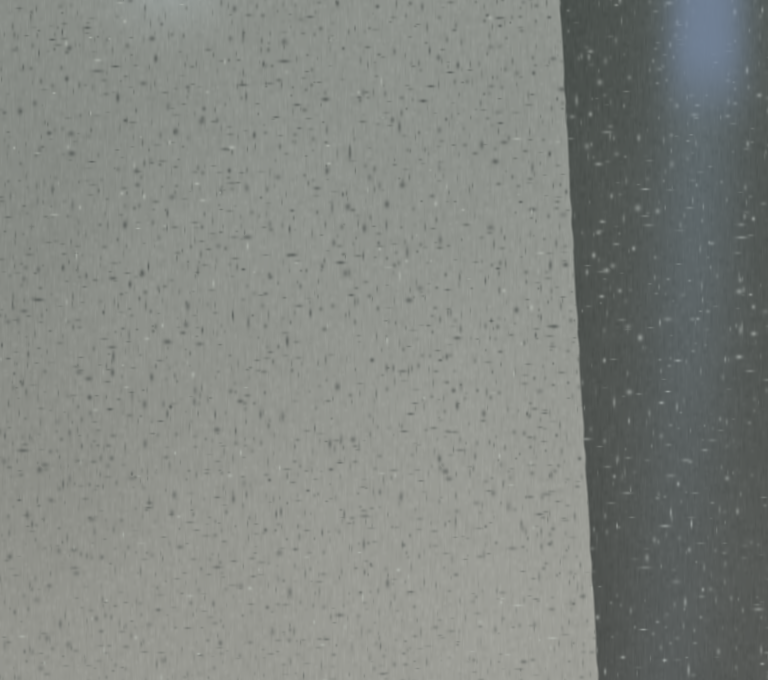
A Shadertoy shader for this texture:

```glsl
// Speckled pale stone floor beside a dark polished border with a soft blue reflection.

vec3 hash3(vec2 cell, float seed) {
    vec3 q = fract(vec3(cell.xyx + seed) * vec3(0.1031, 0.1030, 0.0973));
    q += dot(q, q.yxz + 33.33);
    return fract((q.xxy + q.yzz) * q.zyx);
}

// Cellular flecks: jittered soft grains, each stretched at random along x or y.
float flecks(vec2 p, vec2 frequency, float density, float radius, float seed) {
    vec2 g = p * frequency;
    vec2 home = floor(g);
    float cover = 0.0;
    for (int j = -1; j <= 1; j++)
    for (int i = -1; i <= 1; i++) {
        vec2 cell = home + vec2(i, j);
        vec3 place = hash3(cell, seed);
        vec3 form = hash3(cell, seed + 47.0);
        float stretch = exp2((form.x - 0.5) * 1.8);
        vec2 size = radius * mix(0.65, 1.3, form.y) * vec2(stretch, 1.0 / stretch);
        vec2 d = (g - cell - place.xy) / size;
        float strength = step(place.z, density) * mix(0.35, 1.0, form.z);
        cover = max(cover, strength * exp(-dot(d, d)));
    }
    return cover;
}

// Broad, slow unevenness from layered sines, about -1 to 1.
float mottling(vec2 p) {
    float a = sin(p.x * 9.0 + 2.0 * sin(p.y * 6.0));
    float b = sin(p.y * 13.0 + 1.7 * sin(p.x * 11.0 + 1.0));
    float c = sin(p.x * 27.0 - p.y * 19.0 + 2.0 * sin(p.y * 23.0));
    return a * 0.45 + b * 0.35 + c * 0.2;
}

// Fine upright brush grain, centred near zero.
float brushGrain(vec2 p, float seed) {
    float pale = flecks(p, vec2(170.0, 62.0), 0.75, 0.42, seed);
    float dark = flecks(p, vec2(150.0, 54.0), 0.75, 0.42, seed + 19.0);
    return pale - dark;
}

float glow(vec2 uv, vec2 centre, vec2 size) {
    vec2 d = (uv - centre) / size;
    return exp(-dot(d, d));
}

vec3 paleStone(vec2 uv, vec2 p) {
    vec3 top = vec3(0.535, 0.552, 0.530);
    vec3 bottom = vec3(0.588, 0.592, 0.566);
    vec3 color = mix(bottom, top, smoothstep(0.0, 0.9, uv.y));
    color += 0.024 * smoothstep(0.0, 0.65, uv.x);
    color -= 0.025 * glow(uv, vec2(0.0, 0.35), vec2(0.18, 0.35));
    color += vec3(0.05, 0.06, 0.07) * glow(uv, vec2(0.22, 1.02), vec2(0.07, 0.06));
    color += 0.007 * mottling(p) + 0.024 * brushGrain(p, 5.0);

    float contrast = mix(0.65, 1.0, smoothstep(0.0, 0.65, uv.y));
    float small = flecks(p, vec2(88.0, 72.0), 0.34, 0.23, 11.0);
    float large = flecks(p, vec2(49.0, 43.0), 0.24, 0.17, 73.0);
    float bright = flecks(p, vec2(42.0), 0.09, 0.12, 131.0);
    color = mix(color, vec3(0.37, 0.39, 0.37), small * 0.56 * contrast);
    color = mix(color, vec3(0.29, 0.31, 0.30), large * 0.65 * contrast);
    return mix(color, vec3(0.72, 0.74, 0.71), bright * 0.65);
}

vec3 darkStone(vec2 uv, vec2 p, float edge) {
    vec3 color = mix(vec3(0.335, 0.346, 0.335), vec3(0.315, 0.338, 0.324), uv.y);
    color -= 0.025 * exp(-(uv.x - edge) * 22.0);
    color += 0.008 * mottling(p * 1.3) + 0.021 * brushGrain(p, 29.0);

    float small = flecks(p, vec2(78.0, 70.0), 0.24, 0.21, 211.0);
    float large = flecks(p, vec2(40.0, 38.0), 0.26, 0.14, 251.0);
    color = mix(color, vec3(0.53, 0.55, 0.53), small * 0.55);
    color = mix(color, vec3(0.68, 0.70, 0.68), large * 0.65);

    // Bright reflection at the top, drawn out into a faint streak below.
    float streakX = mix(0.875, 0.922, uv.y);
    float streak = exp(-pow((uv.x - streakX) / 0.057, 2.0));
    streak *= mix(0.32, 1.0, smoothstep(0.1, 0.85, uv.y));
    color += vec3(0.055, 0.073, 0.098) * streak;
    float lamp = exp(-pow(abs(uv.x - 0.920) / 0.050, 3.0));
    lamp *= smoothstep(0.79, 0.94, uv.y);
    return mix(color, vec3(0.455, 0.520, 0.615), lamp * 0.80);
}

void mainImage(out vec4 fragColor, in vec2 fragCoord) {
    vec2 uv = fragCoord / iResolution.xy;
    vec2 p = fragCoord / iResolution.y;

    // The slanted joint is slightly ragged along its length.
    float edge = mix(0.779, 0.729, uv.y) - 0.003 * uv.y * (1.0 - uv.y);
    edge += 0.0006 * sin(uv.y * 83.0 + 2.0 * sin(uv.y * 37.0));
    float softness = max(0.0022, 1.0 / iResolution.x);
    float border = smoothstep(-softness, softness, uv.x - edge);

    vec3 pale = paleStone(uv, p);
    pale += 0.018 * exp(-abs(uv.x - edge) * 150.0);
    vec3 dark = darkStone(uv, p, max(edge, 0.0) - 0.002);
    fragColor = vec4(clamp(mix(pale, dark, border), 0.0, 1.0), 1.0);
}
```
